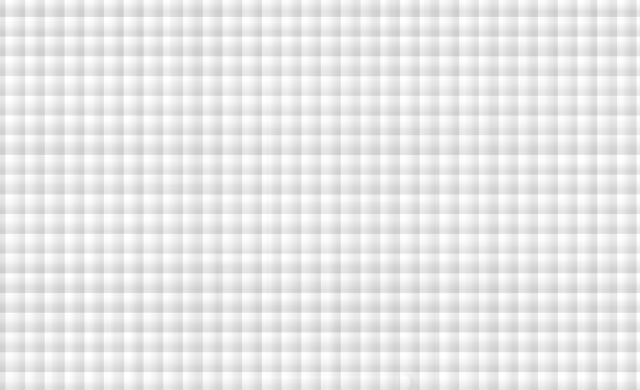
A WebGL 2 fragment shader for this pattern:

```glsl
#version 300 es
precision highp float;
// Pale grey woven check: soft sawtooth bands run across and down and add up,
// giving white, mid grey and dark grey patches. Each band varies a little, and
// fine thread streaks and one faint oval crease wear the cloth.

uniform vec2 u_resolution;
out vec4 fragColor;

const float ROWS = 19.77;                  // repeats over the canvas height
const vec2 PHASE = vec2(0.31, 0.89);       // band offset from the top left
const vec3 WHITE = vec3(0.995);
const float BAND_DEPTH = 0.088;            // darkening by one full band
const float STREAK_DEPTH = 0.022;

float hash(vec2 p) {
    vec3 q = fract(vec3(p.xyx) * 0.1031);
    q += dot(q, q.yzx + 33.33);
    return fract((q.x + q.y) * q.z);
}

float noise(vec2 p) {
    vec2 cell = floor(p);
    vec2 f = fract(p);
    f = f * f * (3.0 - 2.0 * f);
    float low = mix(hash(cell), hash(cell + vec2(1, 0)), f.x);
    float high = mix(hash(cell + vec2(0, 1)), hash(cell + vec2(1, 1)), f.x);
    return mix(low, high, f.y);
}

// Sawtooth band: light at its start, fading to grey, then a crisp return.
float band(float x, float seed, float edge) {
    float id = floor(x);
    float t = fract(x);
    float shift = 0.16 * (hash(vec2(id, seed)) - 0.5);
    float depth = 0.92 + 0.16 * hash(vec2(id, seed + 7.0));
    float fade = smoothstep(0.12 + shift, 0.84 + shift, t);
    return depth * fade * (1.0 - smoothstep(1.0 - edge, 1.0, t));
}

// Thread streaks: thin across the band, long along it, strong in places.
float streaks(float across, float along, float seed) {
    float thread = noise(vec2(across * 7.0, seed + along * 0.06)) - 0.5;
    float patchy = noise(vec2(across * 0.8 + seed, along * 0.35));
    return thread * (0.45 + 0.9 * patchy * patchy);
}

// Faint raised oval outline, lit on one side.
float crease(vec2 p, vec2 center, vec2 radius, float width) {
    vec2 q = (p - center) / radius;
    float ring = (length(q) - 1.0) / width;
    return exp(-ring * ring) * (0.35 + 0.5 * q.x);
}

void main() {
    // Cell units, measured from the top left.
    vec2 p = vec2(gl_FragCoord.x, u_resolution.y - gl_FragCoord.y);
    p *= ROWS / u_resolution.y;
    float edge = max(0.07, ROWS / u_resolution.y);

    // Add the two sets of bands.
    vec2 q = p - PHASE;
    float shade = BAND_DEPTH * (band(q.x, 3.0, edge) + band(q.y, 19.0, edge));

    // Wear.
    shade += STREAK_DEPTH * (streaks(p.x, p.y, 5.0) + streaks(p.y, p.x, 41.0));
    shade += 0.05 * crease(p, vec2(20.5, 19.4), vec2(0.38, 0.45), 0.28);

    fragColor = vec4(clamp(WHITE - shade, 0.0, 1.0), 1.0);
}
```
